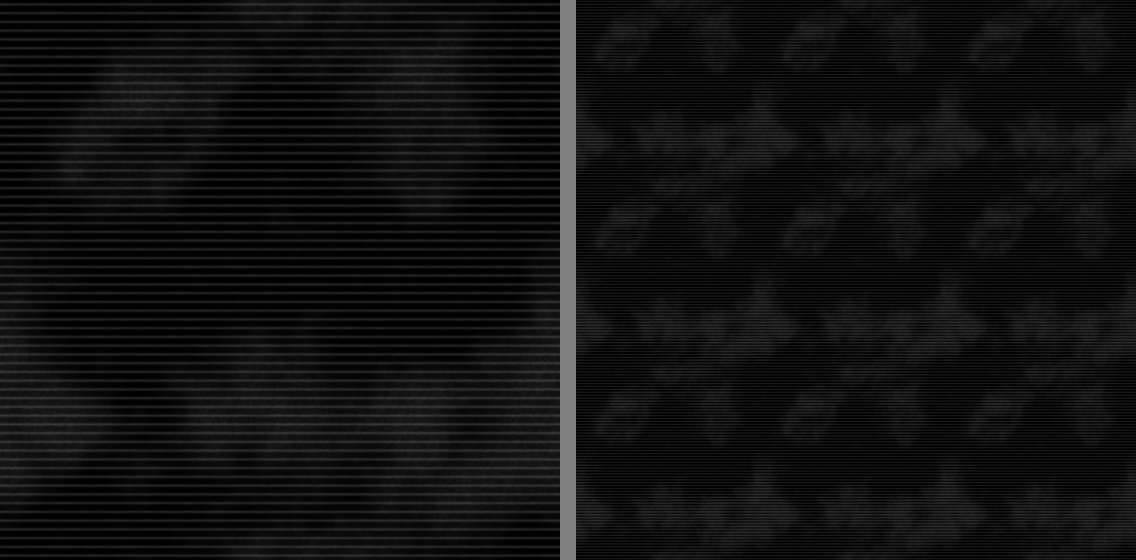
Left, the tile; right, the same tile 3 across and 3 down.
Reproduce this pattern procedurally as a WebGL 2 fragment shader.

```glsl
#version 300 es
precision highp float;
// Dark screen of 64 soft horizontal scan lines under patchy grey haze.
// Each line is a Gaussian ridge; the haze is wrapped fractal value noise
// that lifts both the lines and the gaps, so the tile repeats seamlessly.

uniform vec2 u_resolution;
out vec4 fragColor;

// Lines
const float LINE_COUNT = 64.0;
const float LINE_WIDTH = 0.16;      // Gaussian radius, in line spacings
const float LINE_WEAR = 0.16;       // brightness loss along a line
const vec2 WEAR_CELLS = vec2(96.0, 64.0);

// Haze
const float HAZE_CELLS = 4.0;       // cells of the coarsest octave
const int HAZE_OCTAVES = 6;
const float HAZE_GAIN = 0.52;
const float HAZE_LOW = 0.43;
const float HAZE_HIGH = 0.80;
const float GRAIN_CELLS = 192.0;
const float GRAIN_DEPTH = 0.35;
const uint SEED = 23u;

// Colours
const vec3 GAP_COLOR = vec3(0.004);
const vec3 LINE_COLOR = vec3(0.142);
const vec3 HAZE_COLOR = vec3(0.095);

// Integer hash of a lattice point, from 0 to 1
float hash(vec2 cell, uint seed) {
    uvec2 q = uvec2(cell);
    uint h = q.x * 1597u + q.y * 51749u + seed * 7919u;
    h = (h ^ (h >> 16)) * 0x7feb352du;
    h = (h ^ (h >> 15)) * 0x846ca68bu;
    h ^= h >> 16;
    return float(h & 0xffffu) / 65535.0;
}

// Value noise that wraps after a whole number of cells
float wrappedNoise(vec2 uv, vec2 cells, uint seed) {
    vec2 p = uv * cells;
    vec2 base = floor(p);
    vec2 f = p - base;
    f = f * f * f * (f * (f * 6.0 - 15.0) + 10.0);
    vec2 lo = mod(base, cells);
    vec2 hi = mod(base + 1.0, cells);
    float bottom = mix(hash(lo, seed), hash(vec2(hi.x, lo.y), seed), f.x);
    float top = mix(hash(vec2(lo.x, hi.y), seed), hash(hi, seed), f.x);
    return mix(bottom, top, f.y);
}

// Sum of octaves, normalised to 0..1
float fractalNoise(vec2 uv) {
    float sum = 0.0;
    float total = 0.0;
    float weight = 1.0;
    float cells = HAZE_CELLS;
    for (int i = 0; i < HAZE_OCTAVES; i++) {
        sum += weight * wrappedNoise(uv, vec2(cells), SEED + uint(i));
        total += weight;
        weight *= HAZE_GAIN;
        cells *= 2.0;
    }
    return sum / total;
}

// Soft line through the middle of each row, never thinner than a pixel
float scanLine(float y) {
    float pixel = LINE_COUNT / u_resolution.y;
    float radius = max(LINE_WIDTH, pixel);
    float d = (fract(y * LINE_COUNT) - 0.5) / radius;
    return exp(-d * d) * LINE_WIDTH / radius;
}

void main() {
    vec2 uv = gl_FragCoord.xy / u_resolution;

    // Cloudy patches broken up by fine grain
    float haze = smoothstep(HAZE_LOW, HAZE_HIGH, fractalNoise(uv));
    float grain = wrappedNoise(uv, vec2(GRAIN_CELLS), SEED + 40u);
    haze *= 1.0 - GRAIN_DEPTH * grain;

    // Lines with slight wear along their length
    float wear = wrappedNoise(uv, WEAR_CELLS, SEED + 50u);
    float line = scanLine(uv.y) * (1.0 - LINE_WEAR * wear);

    vec3 color = GAP_COLOR + LINE_COLOR * line + HAZE_COLOR * haze;
    fragColor = vec4(color, 1.0);
}
```
